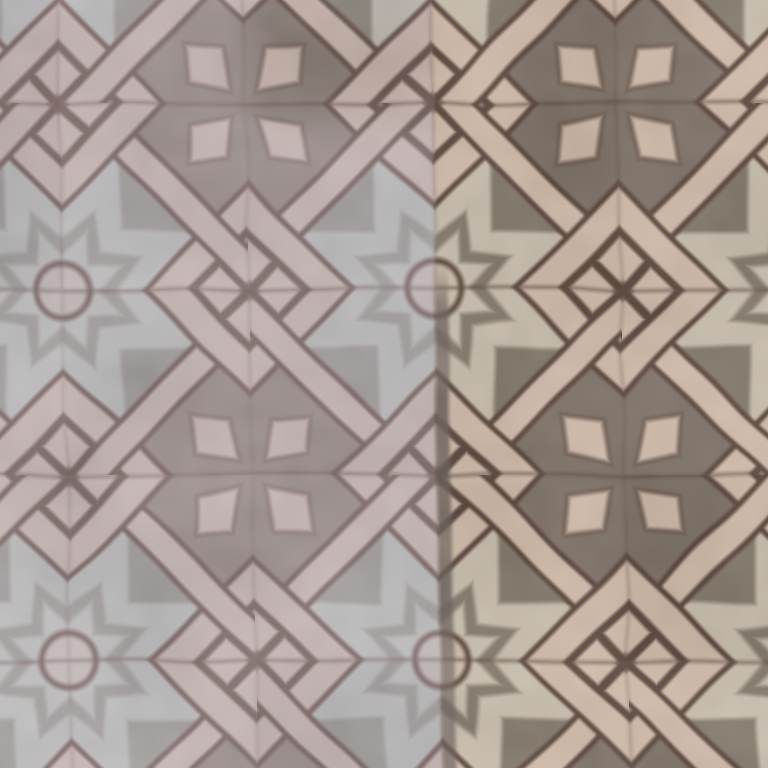
Give the GLSL for this pattern, as a WebGL 2 fragment shader.

```glsl
#version 300 es
precision highp float;

uniform vec2 u_resolution;
out vec4 outColor;

// Layout: one tile is TILE of the canvas high, a full repeat is two tiles
const float TILE = 0.242;
const vec2 ORIGIN = vec2(0.087, 0.3815);
const float SKEW = 0.019;
const float SOFTNESS = 0.02;

// Shape sizes in tiles
const float LINE = 0.042;
const float RING_RADIUS = 0.44;
const float RING_HALF = 0.10;
const float KNOT_CORE = 0.28;
const float STRAND_PATH = 0.88;
const float STRAND_HALF = 0.095;
const float CROSS_HALF = 0.31;
const vec2 STAR_OUTER = vec2(0.45, 0.28);   // tip and notch radius
const vec2 STAR_INNER = vec2(0.33, 0.19);
const float EYE_RADIUS = 0.145;
const float JOINT_HALF = 0.009;

// Faded tiles on the left, warm and dark tiles on the right
const float WARM_COLUMN = 2.0;
const vec3 FIELD_FADED = vec3(0.61, 0.565, 0.56);
const vec3 FIELD_WARM  = vec3(0.50, 0.455, 0.415);
const vec3 GREY_FADED  = vec3(0.625, 0.61, 0.605);
const vec3 GREY_WARM   = vec3(0.51, 0.475, 0.425);
const vec3 PALE_FADED  = vec3(0.715, 0.71, 0.715);
const vec3 PALE_WARM   = vec3(0.76, 0.72, 0.66);
const vec3 BAND_FADED  = vec3(0.755, 0.695, 0.695);
const vec3 BAND_WARM   = vec3(0.785, 0.71, 0.65);
const vec3 LINE_FADED  = vec3(0.51, 0.44, 0.435);
const vec3 LINE_WARM   = vec3(0.375, 0.305, 0.27);
const vec3 GRIME       = vec3(0.43, 0.39, 0.37);
const float MOTTLE = 0.05;
const float TILE_VARIATION = 0.03;

float hash(vec2 p) {
    vec3 q = fract(vec3(p.xyx) * 0.1031);
    q += dot(q, q.yzx + 33.33);
    return fract((q.x + q.y) * q.z);
}

float noise(vec2 p) {
    vec2 i = floor(p), f = fract(p);
    f = f * f * (3.0 - 2.0 * f);
    return mix(mix(hash(i), hash(i + vec2(1, 0)), f.x),
               mix(hash(i + vec2(0, 1)), hash(i + vec2(1, 1)), f.x), f.y);
}

float fill(float d) { return 1.0 - smoothstep(-SOFTNESS, SOFTNESS, d); }

// Eight-pointed star with its tips off the axes
float starDistance(vec2 p, vec2 radii) {
    const float HALF_SECTOR = 0.392699;
    float t = abs(mod(atan(p.y, p.x), 2.0 * HALF_SECTOR) - HALF_SECTOR);
    vec2 tip = vec2(radii.x, 0.0);
    vec2 edge = radii.y * vec2(cos(HALF_SECTOR), sin(HALF_SECTOR)) - tip;
    vec2 normal = normalize(vec2(edge.y, -edge.x));
    return dot(length(p) * vec2(cos(t), sin(t)) - tip, normal);
}

// Square ring on its corner, holding four small squares
vec3 paintKnot(vec3 color, float k, float diagonal, vec3 band, vec3 line) {
    color = mix(color, line, fill(k - RING_RADIUS - RING_HALF - LINE));
    float ring = abs(k - RING_RADIUS) - RING_HALF;
    float core = max(k - KNOT_CORE, 0.035 - diagonal);
    return mix(color, band, fill(min(ring, core)));
}

void main() {
    vec2 uv = gl_FragCoord.xy / u_resolution.y;
    vec2 p = uv - ORIGIN;
    p.x += SKEW * p.y;
    p /= TILE;
    vec2 tile = floor(p);
    p += 0.025 * (vec2(noise(p * 3.0), noise(p * 3.0 + 40.0)) - 0.5);

    // Mirrored cell: knots at (0,0) and (1,1), star at (0,1), flower at (1,0)
    vec2 cell = abs(mod(p + 1.0, 2.0) - 1.0);
    vec2 star = vec2(cell.x, 1.0 - cell.y);
    vec2 flower = vec2(1.0 - cell.x, cell.y);

    // Fading differs by side, with one dingy patch near the top
    float patchTone = smoothstep(0.9, 1.2, p.x) * smoothstep(1.7, 2.1, p.y);
    float warm = max(smoothstep(-0.02, 0.02, p.x - WARM_COLUMN), 0.5 * patchTone);
    vec3 field = mix(FIELD_FADED, FIELD_WARM, warm);
    vec3 grey = mix(GREY_FADED, GREY_WARM, warm);
    vec3 pale = mix(PALE_FADED, PALE_WARM, warm);
    vec3 band = mix(BAND_FADED, BAND_WARM, warm);
    vec3 line = mix(LINE_FADED, LINE_WARM, warm);

    // Star ground, star and eye
    float path = flower.x + flower.y - STRAND_PATH;
    vec3 ground = mix(grey, pale, fill(min(star.x, star.y) - CROSS_HALF));
    ground = mix(ground, grey, fill(starDistance(star, STAR_OUTER)));
    ground = mix(ground, pale, fill(starDistance(star, STAR_INNER)));
    ground = mix(ground, band, 0.6 * fill(length(star) - EYE_RADIUS));
    ground = mix(ground, line, fill(abs(length(star) - EYE_RADIUS) - 0.016));
    vec3 color = mix(ground, field, fill(path));

    // Flower petals
    float far = max(flower.x, flower.y), near = min(flower.x, flower.y);
    float petal = max(0.08 + (far - 0.08) * 0.19 - near, far - 0.29 - (near - 0.12) * 0.1);
    color = mix(color, line, 0.7 * fill(petal - 0.018));
    color = mix(color, band, fill(petal));

    // Strand passes over one knot and under the other; a few tiles are reversed
    vec2 offset = tile - vec2(WARM_COLUMN, 0.0);
    bool reversed = offset.x >= 0.0 && offset.x + abs(offset.y) <= 1.0;
    bool overFirst = (mod(tile.x + tile.y, 2.0) < 0.5) != reversed;
    float first = cell.x + cell.y, second = 2.0 - first;
    float diagonal = abs(cell.x - cell.y);
    color = paintKnot(color, overFirst ? first : second, diagonal, band, line);
    color = mix(color, line, fill(abs(path) - STRAND_HALF - LINE));
    color = mix(color, band, fill(abs(path) - STRAND_HALF));
    color = paintKnot(color, overFirst ? second : first, diagonal, band, line);

    // Joints, dirt at the knots and the wide seam between the two batches
    vec2 joint = min(cell, 1.0 - cell);
    color = mix(color, line, 0.6 * fill(joint.y - JOINT_HALF) + 0.25 * fill(joint.x - JOINT_HALF) * (1.0 - fill(joint.y - JOINT_HALF)));
    color = mix(color, line, 0.6 * fill(min(first, second) - 0.06));
    float seam = fill(abs(p.x - WARM_COLUMN - 0.035) - 0.035) * smoothstep(1.15, 0.9, p.y);
    color = mix(color, GRIME, seam * (0.55 + 0.35 * noise(p * 5.0)));

    // Mottling and tile tone
    float tone = MOTTLE * (noise(p * 2.2) + 0.5 * noise(p * 9.0) - 0.75);
    tone += TILE_VARIATION * (hash(tile + 17.0) - 0.5) - 0.03 * patchTone * (1.0 - step(WARM_COLUMN, p.x));
    outColor = vec4(color + tone, 1.0);
}
```
